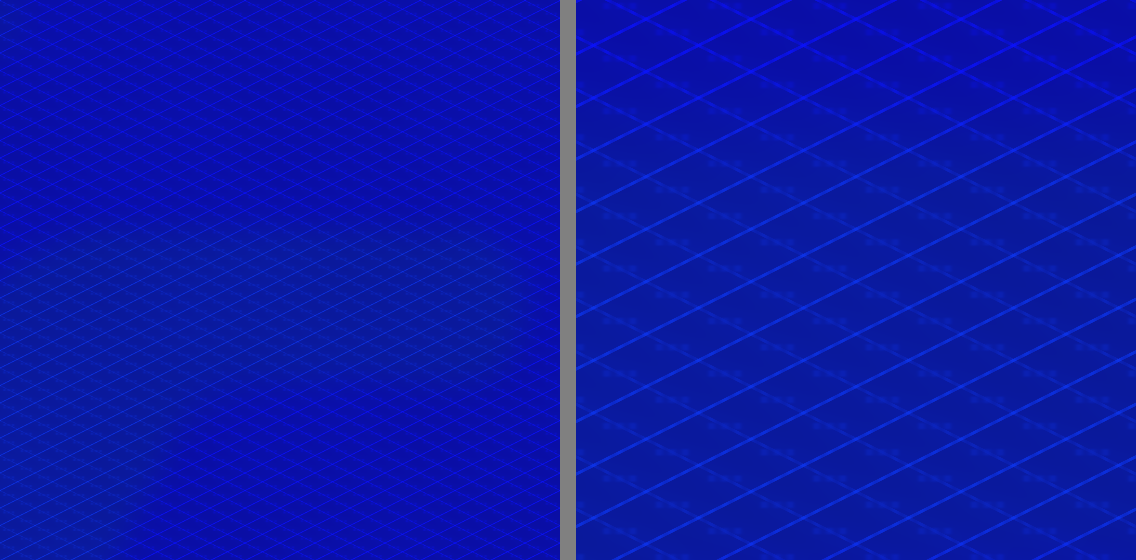
Left, the full canvas; right, a detail of the centre.
A WebGL 1 fragment shader for this pattern:

```glsl
precision highp float;
// Deep blue lattice of flat diamonds with fine beaded lines and a soft teal cloud.

uniform vec2 u_resolution;

#define REPEATS vec2(16.0, 32.0)
#define ROW_SHIFT 0.001
#define LINE_HALF_WIDTH 0.0009
#define FALLING_STRENGTH 0.85
#define DASH_STRENGTH 0.32
#define BEADS_PER_CELL 8.0
#define CELL_SHADE 0.014
#define CLOUD_SOFTNESS 0.05
#define BLUE_BASE vec3(0.04, 0.058, 0.66)
#define BLUE_LINE vec3(0.04, 0.065, 0.93)
#define TEAL_BASE vec3(0.04, 0.10, 0.62)
#define TEAL_LINE vec3(0.045, 0.18, 0.86)

const float TAU = 6.2831853;

float segmentDistance(vec2 p, vec2 a, vec2 b) {
  vec2 along = b - a;
  float t = clamp(dot(p - a, along) / dot(along, along), 0.0, 1.0);
  return length(p - a - along * t);
}

float smoothUnion(float a, float b, float k) {
  float h = clamp(0.5 + 0.5 * (b - a) / k, 0.0, 1.0);
  return mix(b, a, h) - k * h * (1.0 - h);
}

// Layered sines, roughly -1 to 1
float waves(vec2 p) {
  return 0.5 * sin(dot(p, vec2(13.0, 7.0)) + 1.0)
       + 0.3 * sin(dot(p, vec2(-17.0, 23.0)) + 2.4)
       + 0.2 * sin(dot(p, vec2(37.0, 19.0)));
}

float inside(float d) {
  return 1.0 - smoothstep(-CLOUD_SOFTNESS, CLOUD_SOFTNESS, d);
}

// Bent cloud: a level bar, a lobe at lower left and a faint corner
float cloudMask(vec2 p) {
  p += 0.008 * vec2(waves(p.yx), waves(p));
  float bar = segmentDistance(p, vec2(0.22, 0.45), vec2(0.80, 0.455)) - 0.138;
  float lobe = segmentDistance(p, vec2(0.0, 0.05), vec2(0.12, 0.32)) - 0.21;
  float corner = length(p - vec2(-0.02, 0.97)) - 0.06;
  return max(inside(smoothUnion(bar, lobe, 0.14)), 0.6 * inside(corner));
}

// Coverage of the lines lying at whole values of each axis
vec2 latticeLines(vec2 axes, float pixel) {
  vec2 d = abs(fract(axes + 0.5) - 0.5) / length(REPEATS);
  return 1.0 - smoothstep(LINE_HALF_WIDTH - pixel, LINE_HALF_WIDTH + pixel, d);
}

// Short level dash halfway along each falling edge
float edgeDash(vec2 axes) {
  vec2 f = fract(axes + vec2(0.0, 0.5)) - 0.5;
  vec2 fromMiddle = 0.5 * abs(vec2(f.x + f.y, f.y - f.x));
  return (1.0 - smoothstep(0.14, 0.20, fromMiddle.x))
       * (1.0 - smoothstep(0.03, 0.09, fromMiddle.y));
}

void main() {
  vec2 uv = gl_FragCoord.xy / u_resolution;
  float pixel = 0.36 / min(u_resolution.x, u_resolution.y);

  // Diagonal axes: x counts rising lines, y counts falling lines
  vec2 grid = (uv + vec2(0.0, ROW_SHIFT)) * REPEATS;
  vec2 axes = vec2(grid.x - grid.y, grid.x + grid.y);
  vec2 lines = latticeLines(axes, pixel);

  // Beaded rising lines, weaker falling lines and dashes
  float bead = 0.5 + 0.5 * cos(TAU * BEADS_PER_CELL * grid.x);
  float cloud = cloudMask(uv);
  float rising = lines.x * mix(0.72, 1.0, bead);
  float falling = lines.y * FALLING_STRENGTH * mix(0.5, 1.0, bead);
  falling *= 1.0 - 0.45 * cloud;
  float dash = DASH_STRENGTH * edgeDash(axes) * mix(0.25, 1.0, bead);
  float crossing = lines.x * lines.y;
  float glow = max(max(rising, falling), dash) + 0.2 * crossing;

  // Gentle shade across each diamond and over the whole field
  vec2 cell = fract(axes);
  float shade = CELL_SHADE * (cell.x - 0.5) + 0.5 * CELL_SHADE * cos(TAU * cell.y);
  shade += 0.010 * waves(uv * 0.8 + 0.3);

  vec3 base = mix(BLUE_BASE, TEAL_BASE, cloud);
  base += shade * vec3(0.0, 0.25, 1.0);
  vec3 lineColor = mix(BLUE_LINE, TEAL_LINE, cloud);
  gl_FragColor = vec4(mix(base, lineColor, min(glow, 1.15)), 1.0);
}
```
